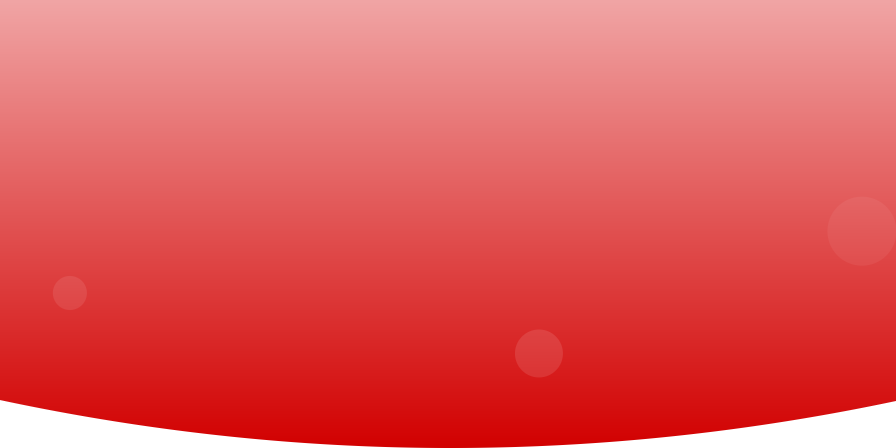
Write a Shadertoy shader that draws this background.

```glsl
#define TOP_COLOR vec3(0.942, 0.645, 0.645)
#define BOTTOM_COLOR vec3(0.822, 0.0, 0.0)
#define PAPER_COLOR vec3(1.0)
#define BUBBLE_COLOR vec3(1.0)
#define CURVE_CENTER 1.005
#define CURVE_BEND 0.106
#define BUBBLE_COUNT 3

// Each bubble: center x, center y, radius, opacity
const vec4 BUBBLES[BUBBLE_COUNT] = vec4[BUBBLE_COUNT](
    vec4(0.156, 0.346, 0.038, 0.09),
    vec4(1.203, 0.211, 0.0535, 0.11),
    vec4(1.924, 0.484, 0.077, 0.055)
);

// Coverage of the inside (negative distance), one pixel soft
float coverage(float dist, float pixel) {
    return clamp(0.5 - dist / pixel, 0.0, 1.0);
}

// Approximate distance to the parabola, positive below it
float curveDistance(vec2 p) {
    float x = p.x - CURVE_CENTER;
    float slope = 2.0 * CURVE_BEND * x;
    return (CURVE_BEND * x * x - p.y) / sqrt(1.0 + slope * slope);
}

void mainImage(out vec4 fragColor, in vec2 fragCoord) {
    // Canvas height is one unit
    float pixel = 1.0 / iResolution.y;
    vec2 p = fragCoord * pixel;

    // Vertical gradient
    vec3 color = mix(BOTTOM_COLOR, TOP_COLOR, p.y);

    // Translucent bubbles
    for (int i = 0; i < BUBBLE_COUNT; i++) {
        vec4 bubble = BUBBLES[i];
        float dist = length(p - bubble.xy) - bubble.z;
        color = mix(color, BUBBLE_COLOR, bubble.w * coverage(dist, pixel));
    }

    // Pale corners below the curved lower edge
    color = mix(PAPER_COLOR, color, coverage(curveDistance(p), pixel));

    fragColor = vec4(color, 1.0);
}
```
